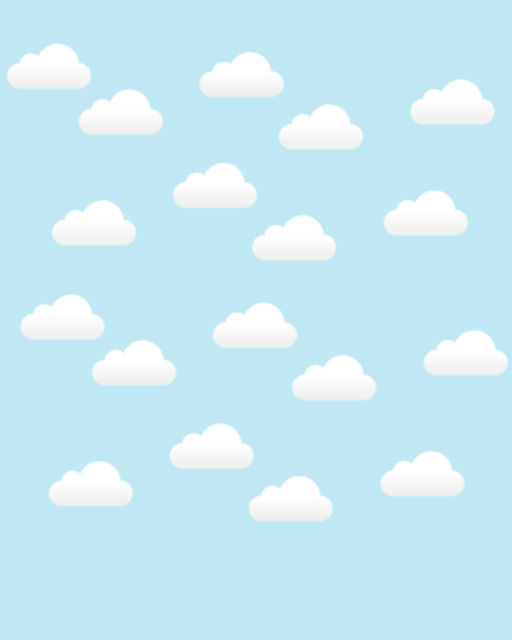
A Shadertoy shader for this pattern:

```glsl
// Draws a seamless pale blue sky with staggered bands of soft white clouds.

const vec2 TILE = vec2(8.0, 10.0);   // canvas size in layout units
const vec3 SKY = vec3(0.75, 0.91, 0.95);
const vec3 CLOUD_TOP = vec3(1.0);
const vec3 CLOUD_BASE = vec3(0.935);
const float RIM_WIDTH = 0.035;
const float RIM_OPACITY = 0.5;

// Shortest offset on the repeating canvas
vec2 wrapOffset(vec2 offset, vec2 period) {
    return offset - period * floor(offset / period + 0.5);
}

float circleDistance(vec2 p, vec2 center, float radius) {
    return length(p - center) - radius;
}

// Horizontal bar with round ends
float barDistance(vec2 p, vec2 center, float halfWidth, float radius) {
    vec2 q = p - center;
    q.x = max(abs(q.x) - (halfWidth - radius), 0.0);
    return length(q) - radius;
}

// Flat-bottomed cloud: a bar with a small and a large bump
float cloudDistance(vec2 p) {
    float bar = barDistance(p, vec2(0.0, -0.15), 0.664, 0.208);
    float smallBump = circleDistance(p, vec2(-0.283, 0.022), 0.189);
    float largeBump = circleDistance(p, vec2(0.134, 0.022), 0.339);
    return min(bar, min(smallBump, largeBump));
}

// Start of a band, measured from the top left; bands come in pairs
vec2 bandOrigin(int band) {
    float pair = float(band / 2);
    float lower = float(band % 2);
    return vec2(0.768, 1.036) + pair * vec2(0.208, 3.919)
         + lower * (vec2(-0.417, 1.732) + pair * vec2(-0.26, 0.156));
}

// Place of a cloud within its band; every second one hangs lower
vec2 slotOffset(int slot) {
    float pair = float(slot / 2);
    float lower = float(slot % 2);
    return pair * vec2(3.008, 0.13) + pair * (pair - 1.0) * vec2(0.143, 0.15)
         + lower * (vec2(1.12, 0.716) + pair * vec2(0.117, 0.104));
}

// Shaded body with a translucent rim, laid over the backdrop
vec3 paintCloud(vec3 backdrop, vec2 p, float pixel) {
    float d = cloudDistance(p);
    float coverage = 1.0 - smoothstep(-pixel, pixel, d);
    float depth = smoothstep(0.0, RIM_WIDTH, -d);
    vec3 body = mix(CLOUD_BASE, CLOUD_TOP, smoothstep(-0.38, 0.08, p.y));
    return mix(backdrop, body, coverage * mix(RIM_OPACITY, 1.0, depth));
}

void mainImage(out vec4 fragColor, in vec2 fragCoord) {
    vec2 p = fragCoord / iResolution.xy * TILE;
    float pixel = 0.6 * TILE.y / iResolution.y;
    vec3 color = SKY;

    // Four bands: five clouds in the upper, four in the lower of each pair
    for (int band = 0; band < 4; band++) {
        for (int slot = band % 2; slot < 5; slot++) {
            vec2 place = bandOrigin(band) + slotOffset(slot);
            vec2 center = vec2(place.x, TILE.y - place.y);
            color = paintCloud(color, wrapOffset(p - center, TILE), pixel);
        }
    }
    fragColor = vec4(color, 1.0);
}
```
